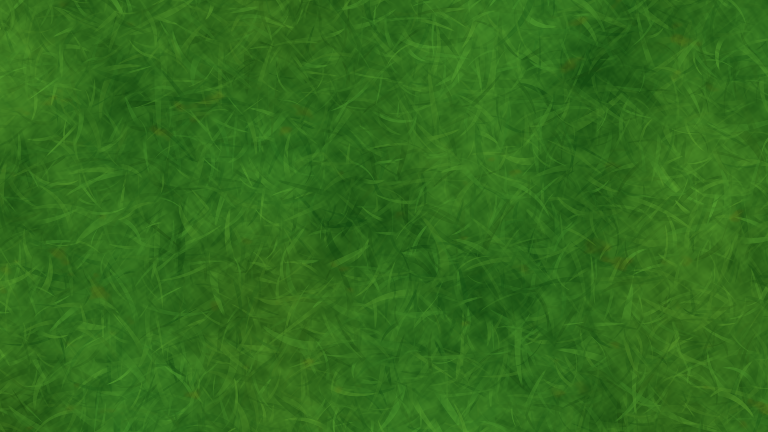
Give the GLSL for this texture, as a Shadertoy shader.

```glsl
// A soft, painterly lawn: many translucent curved blades over mottled ground.
// Rotated jittered grids scatter the blades in mixed sizes; each one pulls
// a single tone value up or down, and the tone is then mapped to a green ramp.

#define LAYERS 14
#define COARSE_CELL 0.125
#define FINE_CELL 0.046
#define BLADE_WIDTH 0.066
#define BLADE_OPACITY 0.58
#define TONE_SPREAD 1.32
#define CLUMP_CONTRAST 1.05
#define GRAIN 0.34
#define DARK_GREEN vec3(0.130, 0.340, 0.080)
#define LIGHT_GREEN vec3(0.280, 0.535, 0.150)
#define DRY_STRAW vec3(0.340, 0.420, 0.080)

// Three random values in 0..1 from a lattice point and a seed
vec3 hash3(vec2 cell, int seed) {
    uvec3 v = uvec3(ivec3(ivec2(cell), seed)) * 1664525u + 1013904223u;
    v.x += v.y * v.z;
    v.y += v.z * v.x;
    v.z += v.x * v.y;
    v ^= v >> 16u;
    v.x += v.y * v.z;
    v.y += v.z * v.x;
    v.z += v.x * v.y;
    return vec3(v >> 8u) / 16777216.0;
}

float noise(vec2 p, int seed) {
    vec2 i = floor(p), f = fract(p);
    f = f * f * (3.0 - 2.0 * f);
    float low = mix(hash3(i, seed).x, hash3(i + vec2(1, 0), seed).x, f.x);
    float high = mix(hash3(i + vec2(0, 1), seed).x, hash3(i + vec2(1, 1), seed).x, f.x);
    return mix(low, high, f.y);
}

float fbm(vec2 p, int seed) {
    float sum = 0.0, weight = 0.5;
    for (int i = 0; i < 3; i++) {
        sum += weight * noise(p, seed + i);
        p = mat2(1.6, 1.2, -1.2, 1.6) * p;
        weight *= 0.5;
    }
    return sum / 0.875;
}

mat2 rotation(float a) {
    float c = cos(a), s = sin(a);
    return mat2(c, s, -s, c);
}

// Coverage of a bent blade along x, with a faded root and a pointed tip
float blade(vec2 q, float halfLength, float halfWidth, float bend, float soft) {
    float u = q.x / halfLength;
    if (abs(u) >= 1.0) return 0.0;
    float offset = abs(q.y - bend * halfLength * (u * u - 0.33));
    if (offset > 0.2) return 0.0;
    float width = halfWidth * sqrt(0.5 - 0.5 * u) * 1.3;
    float body = 1.0 - smoothstep(width - soft, width + soft, offset);
    return body * smoothstep(-1.0, -0.2, u) * (1.0 - smoothstep(0.75, 1.0, u));
}

// Lay one grid of blades over the current tone (x) and warmth (y)
vec2 layBlades(vec2 state, vec2 p, int layer, float clump, float soft) {
    float depth = float(layer) / float(LAYERS - 1);
    float cellSize = mix(COARSE_CELL, FINE_CELL, fract(float(layer) * 0.382));
    vec2 grid = rotation(float(layer) * 2.4) * p / cellSize + float(layer) * 7.3;
    vec2 home = floor(grid);
    for (int y = -1; y <= 1; y++)
    for (int x = -1; x <= 1; x++) {
        vec2 cell = home + vec2(x, y);
        vec3 place = hash3(cell, layer * 3 + 100);
        vec2 q = grid - cell - place.xy;
        if (dot(q, q) > 0.9) continue;
        // Neighbours lean alike, so that tufts form
        vec3 tuft = hash3(floor(cell / 3.0), layer + 60);
        vec3 form = hash3(cell, layer * 3 + 101);
        q = q * rotation(6.28 * tuft.x + 2.4 * (place.z - 0.5));
        float cover = blade(q, mix(0.45, 0.86, form.x),
                            BLADE_WIDTH * mix(0.35, 1.3, form.y),
                            0.6 * (form.z - 0.5), soft / cellSize);
        if (cover <= 0.0) continue;
        // Dark blades sink back, bright ones stand out
        vec3 paint = hash3(cell, layer * 3 + 102);
        float alpha = cover * BLADE_OPACITY * mix(0.35, 1.2, paint.y);
        alpha *= mix(1.0, 0.45 + 0.65 * paint.x, depth);
        float tone = clump + TONE_SPREAD * (paint.x - 0.5);
        state = mix(state, vec2(tone, paint.z), alpha);
    }
    return state;
}

void mainImage(out vec4 fragColor, in vec2 fragCoord) {
    vec2 p = fragCoord / iResolution.y;
    float soft = max(0.0012, 0.55 / iResolution.y);

    // Mottled ground
    float clump = 0.49 + CLUMP_CONTRAST * (fbm(p * 3.6 + 4.0, 1) - 0.5);
    float mottle = noise(p * 36.0, 10) - 0.5;
    vec2 state = vec2(clump - 0.08 + 0.5 * mottle, 0.5);

    // Blades of mixed sizes, the rear ones first
    for (int i = 0; i < LAYERS; i++) {
        state = layBlades(state, p, i, clump, soft);
    }

    // Fine fibrous grain in two crossing directions
    float grain = noise(rotation(0.9) * p * vec2(55.0, 170.0), 21);
    grain += noise(rotation(-0.7) * p * vec2(60.0, 190.0), 22) - 1.0;
    float tone = clamp(state.x + 0.5 * GRAIN * grain, -0.2, 1.3);

    // Green ramp, shifted warm or cool by patch and by blade
    vec3 color = mix(DARK_GREEN, LIGHT_GREEN, tone);
    float warmth = 0.8 * (state.y - 0.5) + 0.9 * (noise(p * 3.2, 30) - 0.5);
    color += warmth * vec3(0.045, 0.002, -0.010);

    // Sparse dry flecks
    float dry = smoothstep(0.74, 0.88, fbm(p * vec2(14.0, 20.0) + 2.0, 40));
    color = mix(color, DRY_STRAW * (0.75 + 0.4 * tone), 0.4 * dry);

    fragColor = vec4(color, 1.0);
}
```
